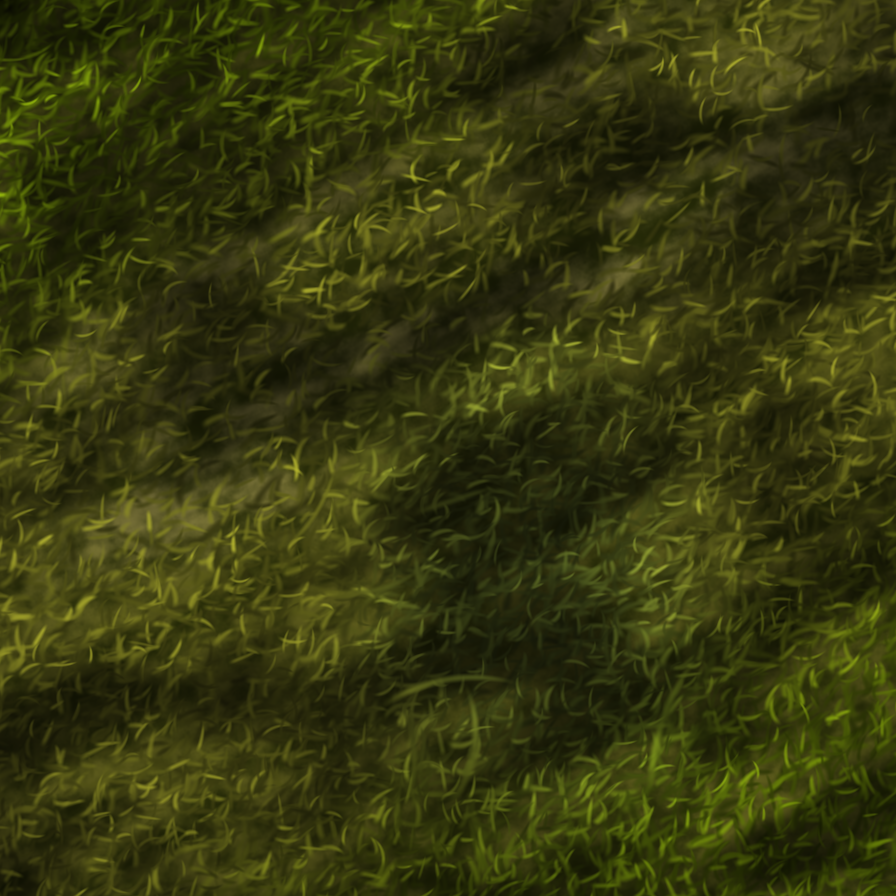
A WebGL 1 fragment shader for this texture:

```glsl
precision highp float;
uniform vec2 u_resolution;

const vec3 SHADOW = vec3(0.105, 0.118, 0.020);
const vec3 SOIL = vec3(0.265, 0.260, 0.080);
const vec3 DRY_SOIL = vec3(0.390, 0.365, 0.190);
const vec3 OLIVE = vec3(0.290, 0.290, 0.075);
const vec3 LUSH = vec3(0.262, 0.325, 0.020);
const vec3 COOL = vec3(0.225, 0.280, 0.105);
const vec2 TRACK_DIR = vec2(0.875, 0.484);
const float TRACK_OFFSET = 0.32;
const float TRACK_WIDTH = 0.065;
const float BLADE_CELLS = 25.0;
const float BLADE_CELL_STEP = 3.0;
const float BLADE_THICKNESS = 0.165;
const float BLADE_OPACITY = 0.76;
const float BLADE_BEND = 0.75;
const float LONG_CELLS = 9.0;
const vec2 TONE_RANGE = vec2(0.58, 1.65);
const vec2 PATCH_RANGE = vec2(0.58, 1.38);
const int LAYERS = 7;

float hash(vec2 p) {
  vec3 q = fract(vec3(p.xyx) * 0.1031);
  q += dot(q, q.yzx + 33.33);
  return fract((q.x + q.y) * q.z);
}

float noise(vec2 p) {
  vec2 i = floor(p);
  vec2 f = fract(p);
  f = f * f * (3.0 - 2.0 * f);
  return mix(mix(hash(i), hash(i + vec2(1.0, 0.0)), f.x),
             mix(hash(i + vec2(0.0, 1.0)), hash(i + 1.0), f.x), f.y);
}

float fbm(vec2 p) {
  float sum = 0.0;
  float gain = 0.53;
  for (int i = 0; i < 4; i++) {
    sum += gain * noise(p);
    p = mat2(1.6, 1.2, -1.2, 1.6) * p + 7.3;
    gain *= 0.5;
  }
  return sum;
}

// Coverage of a curved, tapering blade centred at the origin
float blade(vec2 p, float angle, float halfLength, float width, float bend) {
  float c = cos(angle);
  float s = sin(angle);
  vec2 q = vec2(c * p.x + s * p.y, c * p.y - s * p.x);
  float t = q.x / halfLength;
  q.y += bend * halfLength * (t * t - 0.35);
  float taper = width * (1.0 - 0.35 * smoothstep(-0.2, 1.0, t));
  return (1.0 - smoothstep(0.0, taper, abs(q.y)))
       * (1.0 - smoothstep(0.4, 1.0, abs(t)));
}

// Paints one jittered grid of blades over the colour below
vec3 paintBlades(vec3 below, vec2 uv, float cells, float seed, vec3 tint,
                 float density, float lean, float thickness, float gain) {
  vec2 p = uv * cells + seed * 3.71;
  vec2 home = floor(p);
  for (int y = -1; y <= 1; y++) {
    for (int x = -1; x <= 1; x++) {
      vec2 cell = home + vec2(float(x), float(y));
      vec2 key = cell + seed * 17.0;
      vec2 centre = cell + vec2(hash(key + 11.3), hash(key + 23.7));
      float angle = lean + 2.2 * (hash(key + 37.1) - 0.5);
      float halfLength = mix(0.4, 0.85, hash(key + 41.9));
      float width = thickness * mix(0.7, 1.4, hash(key + 53.3));
      float bend = BLADE_BEND * (hash(key + 67.7) - 0.5);
      float tone = hash(key + 71.1);
      float present = smoothstep(0.0, 0.15, density - hash(key + 83.9));
      float cover = blade(p - centre, angle, halfLength, width, bend);
      vec3 colour = tint * gain * mix(TONE_RANGE.x, TONE_RANGE.y, tone * tone);
      below = mix(below, colour, cover * present * BLADE_OPACITY);
    }
  }
  return below;
}

void main() {
  vec2 uv = gl_FragCoord.xy / u_resolution.y;
  vec2 across = vec2(-TRACK_DIR.y, TRACK_DIR.x);
  vec2 trail = vec2(dot(uv, TRACK_DIR), dot(uv, across));
  float wobble = 0.16 * (fbm(uv * 5.0) - 0.5);
  float side = trail.y + wobble;

  // Broad regions: worn track, second rut and lush corners
  float track = exp(-pow((side - TRACK_OFFSET) / TRACK_WIDTH, 2.0));
  float rut = exp(-pow((side - 0.48) / 0.05, 2.0));
  float worn = clamp(track + 0.65 * rut, 0.0, 1.0) * smoothstep(0.12, 0.4, trail.x);
  float upperLush = smoothstep(0.45, 0.68, side);
  float lowerLush = smoothstep(0.0, 0.32, -side);
  float lush = max(upperLush, lowerLush);
  float cool = smoothstep(0.32, 0.06, length((uv - vec2(0.60, 0.34)) * vec2(1.0, 0.8)) + wobble);
  float light = mix(0.80, 1.34, fbm(uv * 7.0 + 4.0)) + 0.12 * upperLush;
  light *= 0.86 + 0.14 * smoothstep(0.0, 0.55, uv.y);

  // Ground streaked along the slope
  float streak = fbm(trail * vec2(9.0, 30.0));
  float crumbs = fbm(uv * 48.0);
  vec3 ground = mix(SHADOW, SOIL, smoothstep(0.25, 0.8, 0.5 * streak + 0.5 * crumbs));
  vec3 bare = mix(SHADOW, DRY_SOIL, smoothstep(0.3, 0.8, 0.65 * streak + 0.35 * crumbs));
  vec3 colour = mix(ground, bare, worn);

  // Short grass, dark layers first
  vec3 tint = mix(OLIVE, LUSH, lush);
  tint = mix(tint, COOL, 0.7 * cool) * light;
  float density = mix(1.05, 0.42, worn);
  float lean = 0.70 + 0.35 * lowerLush;
  for (int i = 0; i < LAYERS; i++) {
    float layer = float(i);
    float gain = mix(0.72, 1.12, layer / float(LAYERS - 1));
    colour = paintBlades(colour, uv, BLADE_CELLS + BLADE_CELL_STEP * layer,
                         layer + 1.0, tint, density, lean, BLADE_THICKNESS, gain);
  }

  // Sparse long blades in the lower middle
  float tuft = smoothstep(0.40, 0.12, length((uv - vec2(0.48, 0.24)) * vec2(0.8, 1.3)));
  colour = paintBlades(colour, uv, LONG_CELLS, 12.0, tint, 0.75 * tuft, 0.75, 0.055, 1.25);

  // Soft patches of shade and a dim top left corner
  float patches = smoothstep(0.25, 0.72, fbm(trail * vec2(6.0, 13.0) + 9.0));
  colour *= mix(PATCH_RANGE.x, PATCH_RANGE.y, patches);
  colour *= mix(0.35, 1.0, smoothstep(0.0, 0.07, length(uv - vec2(0.0, 1.0))));
  gl_FragColor = vec4(colour, 1.0);
}
```
